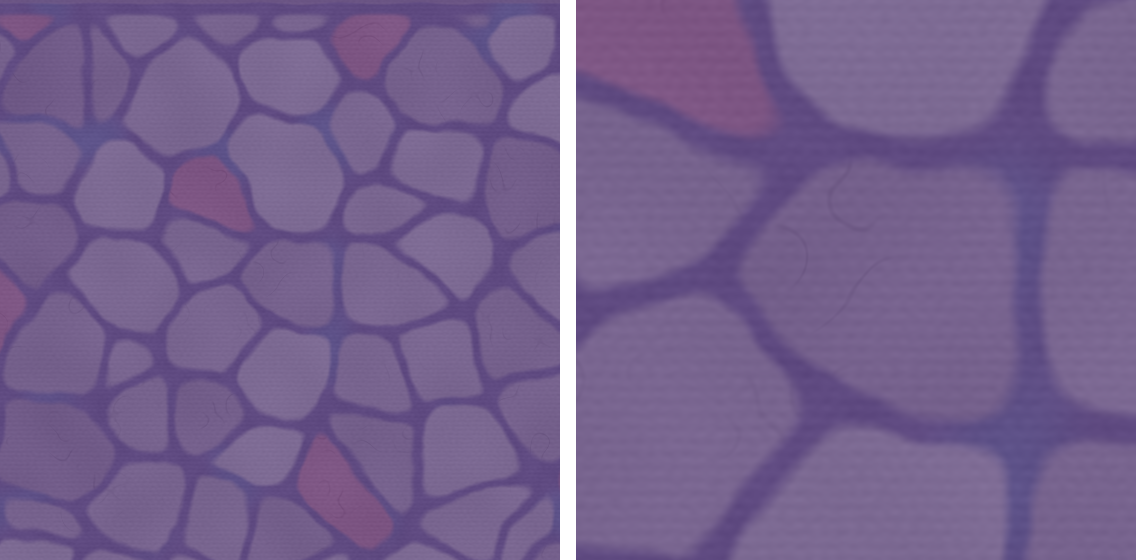
Left: the whole. Right: its middle third, enlarged.
Write a Shadertoy shader that draws this texture.

```glsl
const float STONES_ACROSS = 6.7;
const float TOP_JOINT = 0.982;
const vec3 MORTAR = vec3(0.372, 0.290, 0.505);
const vec3 BLUE_MORTAR = vec3(0.365, 0.325, 0.540);
const vec3 DARK_STONE = vec3(0.432, 0.345, 0.525);
const vec3 LIGHT_STONE = vec3(0.492, 0.420, 0.580);
const vec3 PINK_STONE = vec3(0.490, 0.335, 0.515);

vec3 hash3(vec2 p) {
    vec3 q = fract(p.xyx * vec3(0.1031, 0.1030, 0.0973) + 0.137);
    q += dot(q, q.yxz + 33.33);
    return fract((q.xxy + q.yzz) * q.zyx);
}

float gradientDot(vec2 cell, vec2 offset) {
    float angle = 6.2832 * hash3(cell).x;
    return dot(vec2(cos(angle), sin(angle)), offset);
}

float gradientNoise(vec2 p) {
    vec2 i = floor(p), f = p - i;
    vec2 u = f * f * f * (f * (f * 6.0 - 15.0) + 10.0);
    vec2 e = vec2(1.0, 0.0);
    float low = mix(gradientDot(i, f), gradientDot(i + e, f - e), u.x);
    float high = mix(gradientDot(i + e.yx, f - e.yx), gradientDot(i + 1.0, f - 1.0), u.x);
    return mix(low, high, u.y);
}

// Stone seed: position in xy, size weight in z
vec3 stoneSeed(vec2 cell) {
    vec3 h = hash3(cell + 17.0);
    return vec3(cell + 0.5 + 0.82 * (h.xy - 0.5), 0.30 * h.z);
}

float power(vec2 p, vec3 seed) {
    vec2 r = seed.xy - p;
    return dot(r, r) - seed.z;
}

vec2 nearestStone(vec2 p) {
    vec2 base = floor(p), best = base;
    float bestPower = 1e5;
    for (int y = -2; y <= 2; y++)
    for (int x = -2; x <= 2; x++) {
        vec2 cell = base + vec2(x, y);
        float d = power(p, stoneSeed(cell));
        if (d < bestPower) { bestPower = d; best = cell; }
    }
    return best;
}

// Smooth minimum over all borders, which rounds the corners
float jointDistance(vec2 p, vec2 stone, float topDistance, float sharpness) {
    vec3 own = stoneSeed(stone);
    float ownPower = power(p, own);
    float sum = exp(-sharpness * topDistance);
    for (int y = -2; y <= 2; y++)
    for (int x = -2; x <= 2; x++) {
        if (x == 0 && y == 0) continue;
        vec3 other = stoneSeed(stone + vec2(x, y));
        float d = (power(p, other) - ownPower) / (2.0 * length(other.xy - own.xy));
        sum += exp(-sharpness * d);
    }
    return -log(sum) / sharpness;
}

// Fine woven rows with broken stitches
float weave(vec2 uv, float rows) {
    float row = uv.y * rows;
    float shift = 3.1416 * mod(floor(row), 2.0);
    float stitch = sin(6.2832 * uv.x * rows * 0.75 + shift);
    return sin(6.2832 * row) * (0.65 + 0.35 * stitch);
}

float cracks(vec2 p, float width) {
    float line = 1.0 - smoothstep(0.0, width, abs(gradientNoise(p)));
    return line * smoothstep(0.05, 0.35, gradientNoise(p * 0.6 + 40.0));
}

vec3 stoneColor(vec2 uv, vec2 stone) {
    vec3 h = hash3(stone + 71.0);
    vec3 color = mix(DARK_STONE, LIGHT_STONE, pow(h.x, 0.55));
    color = mix(color, PINK_STONE, step(0.93, h.y));
    color += 0.025 * gradientNoise(uv * 9.0 + h.xy * 20.0);
    float roughness = 1.0 - smoothstep(0.2, 0.7, h.x);
    return color - 0.028 * roughness * cracks(uv * 24.0 + h.yz * 30.0, 0.06);
}

void mainImage(out vec4 fragColor, in vec2 fragCoord) {
    vec2 uv = fragCoord / iResolution.y;

    // Slightly wavy stone layout
    vec2 p = uv * STONES_ACROSS;
    vec2 wobble = vec2(gradientNoise(p * 1.6), gradientNoise(p * 1.6 + 31.0));
    p += 0.13 * wobble;
    p += 0.025 * vec2(gradientNoise(p * 6.0 + 9.0), gradientNoise(p * 6.0 + 53.0));
    vec2 stone = nearestStone(p);
    float topDistance = (TOP_JOINT - uv.y) * STONES_ACROSS;
    float d = jointDistance(p, stone, topDistance, 15.0);

    // Soft joints with occasional blue tint
    float tint = smoothstep(0.15, 0.5, gradientNoise(uv * 6.0 + 5.0));
    vec3 mortar = mix(MORTAR, BLUE_MORTAR, tint);
    mortar += 0.02 * gradientNoise(uv * 30.0);
    vec3 color = mix(mortar, stoneColor(uv, stone), smoothstep(0.015, 0.085, d));

    // Worn strip along the upper edge
    float strip = smoothstep(0.991, 0.996, uv.y + 0.006 * gradientNoise(uv * 14.0));
    color = mix(color, DARK_STONE, 0.8 * strip);

    // Cloth grain
    color += 0.010 * weave(uv, 128.0);
    color += 0.014 * gradientNoise(uv * vec2(150.0, 210.0));
    fragColor = vec4(color, 1.0);
}
```
